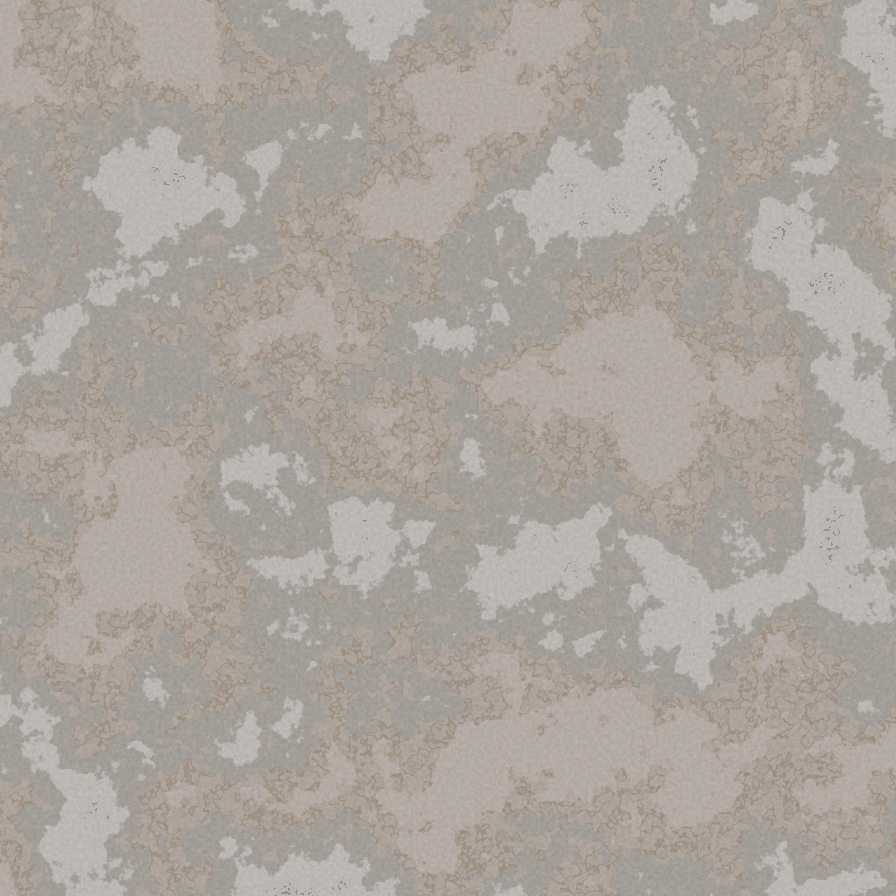
A WebGL 2 fragment shader for this texture:

```glsl
#version 300 es
precision highp float;

uniform vec2 u_resolution;
out vec4 fragColor;

const vec3 PALE_GREY = vec3(0.735, 0.718, 0.703);
const vec3 GREY = vec3(0.637, 0.614, 0.595);
const vec3 SAND = vec3(0.678, 0.640, 0.605);
const vec3 BROWN = vec3(0.612, 0.563, 0.510);
const vec3 PINK = vec3(0.708, 0.668, 0.643);
const vec3 SPECK = vec3(0.47, 0.46, 0.45);

// Integer hash of a lattice cell, returned in 0..1
float hash(vec2 cell) {
    uvec2 q = uvec2(ivec2(cell)) * uvec2(1597u, 3812u) + uvec2(7919u, 104729u);
    uint n = q.x * 747796u + (q.y ^ (q.x >> 3u)) * 277803u;
    n = (n ^ (n >> 15u)) * 739217u;
    n = (n ^ (n >> 13u)) * 912271u;
    n ^= n >> 16u;
    return float(n & 65535u) / 65535.0;
}

vec2 gradient(vec2 cell) {
    float angle = 6.28318 * hash(cell);
    return vec2(cos(angle), sin(angle));
}

float gradientNoise(vec2 p) {
    vec2 cell = floor(p);
    vec2 f = p - cell;
    vec2 w = f * f * f * (f * (f * 6.0 - 15.0) + 10.0);
    vec2 e = vec2(1.0, 0.0);
    float a = dot(gradient(cell), f);
    float b = dot(gradient(cell + e.xy), f - e.xy);
    float c = dot(gradient(cell + e.yx), f - e.yx);
    float d = dot(gradient(cell + e.xx), f - e.xx);
    return mix(mix(a, b, w.x), mix(c, d, w.x), w.y);
}

// Rough fractal sum, scaled to roughly unit deviation
float fractal(vec2 p, float frequency, int octaves, float gain) {
    float sum = 0.0;
    float power = 0.0;
    float amplitude = 1.0;
    for (int i = 0; i < octaves; i++) {
        vec2 shift = vec2(17.37, 41.73) * float(i + 1);
        sum += amplitude * gradientNoise(p * frequency + shift);
        power += amplitude * amplitude;
        amplitude *= gain;
        frequency *= 2.0;
    }
    return 4.8 * sum / sqrt(power);
}

// Soft band around the zero contour of a field
float vein(float field, float halfWidth, float softness) {
    return 1.0 - smoothstep(halfWidth - softness, halfWidth + softness, abs(field));
}

float above(float value, float level, float softness) {
    return smoothstep(level - softness, level + softness, value);
}

void main() {
    vec2 p = gl_FragCoord.xy / min(u_resolution.x, u_resolution.y);

    // Broad weathering, fine mottling and grain
    float height = fractal(p + vec2(3.1, 7.4), 5.0, 7, 0.62);
    float mottle = fractal(p + vec2(9.2, 1.6), 48.0, 3, 0.6);
    float grain = fractal(p + vec2(5.7, 2.3), 190.0, 2, 0.9);

    // Sandy ground threaded with brown filigree
    vec3 sandy = mix(SAND, BROWN, 0.9 * vein(mottle + 0.4 * height, 0.36, 0.2));

    // Layers ordered by height: pink, sand, grey, pale grey
    vec3 color = mix(sandy, GREY, above(height + 0.28 * mottle, 0.0, 0.16));
    color = mix(color, PINK, above(-height - 0.08 * mottle, 1.15, 0.12));
    color = mix(color, PALE_GREY, above(height + 0.1 * mottle, 1.15, 0.14));

    // Brown rims along the pink patches
    color = mix(color, BROWN, 0.4 * vein(height + 1.05, 0.06, 0.05));

    // Rare dark pits in the highest crust
    float pit = above(height, 2.5, 0.15) * above(grain, 1.1, 0.3);
    color = mix(color, SPECK, 0.7 * pit);

    color += 0.011 * grain;
    fragColor = vec4(color, 1.0);
}
```
